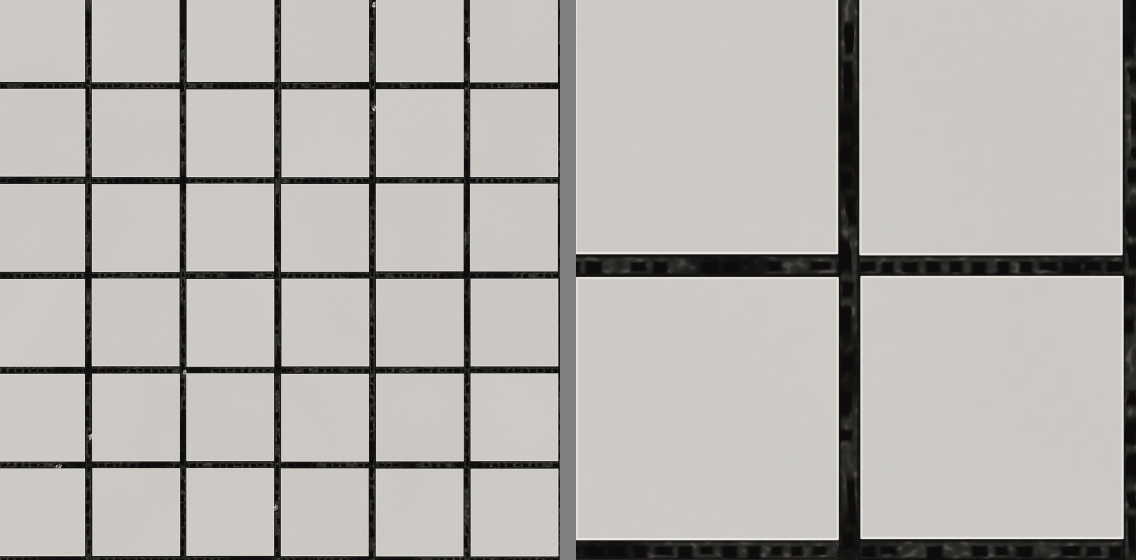
Left: the whole. Right: its middle third, enlarged.
Give the GLSL for this texture, as a WebGL 2 fragment shader.

```glsl
#version 300 es
precision highp float;
// Square pale ceramic mosaic tiles on a dark mesh backing with open, ungrouted joints.

uniform vec2 u_resolution;
out vec4 fragColor;

const vec2 PITCH = vec2(0.1689, 0.1693);
const vec2 JOINT_ORIGIN = vec2(0.1582, 0.0007);
const float TILE_HALF = 0.0784;
const float JOINT_HALF = 0.0063;
const float RIM_WIDTH = 0.0014;

const vec3 GLAZE = vec3(0.80, 0.79, 0.77);
const vec3 RIM = vec3(0.92, 0.91, 0.89);
const vec3 PIT = vec3(0.05, 0.045, 0.045);
const vec3 THREAD = vec3(0.18, 0.18, 0.165);
const vec3 WORN_THREAD = vec3(0.32, 0.30, 0.29);
const vec3 CHIP = vec3(0.60, 0.59, 0.57);

float hash(vec2 p) {
    vec3 q = fract(p.xyx * vec3(0.1031, 0.1030, 0.0973));
    q += dot(q, q.yzx + 33.33);
    return fract((q.x + q.y) * q.z);
}

float cornerSlope(vec2 cell, vec2 offset) {
    float angle = 6.2832 * hash(cell);
    return dot(vec2(cos(angle), sin(angle)), offset);
}

float gradientNoise(vec2 p) {
    vec2 i = floor(p), f = fract(p);
    vec2 w = f * f * f * (f * (f * 6.0 - 15.0) + 10.0);
    vec2 e = vec2(1.0, 0.0);
    float low = mix(cornerSlope(i, f), cornerSlope(i + e, f - e), w.x);
    float high = mix(cornerSlope(i + e.yx, f - e.yx), cornerSlope(i + 1.0, f - 1.0), w.x);
    return mix(low, high, w.y);
}

float boxDistance(vec2 p, vec2 halfSize) {
    vec2 d = abs(p) - halfSize;
    return length(max(d, 0.0)) + min(max(d.x, d.y), 0.0);
}

float coverage(float d, float blur) {
    return 1.0 - smoothstep(-blur, blur, d);
}

// Mesh seen down a joint: threads, dark openings and a few stray chips.
// "across" runs from -1 to 1 over the joint width.
vec3 meshStrip(float along, float across, float rung, float waviness, float seed) {
    float bend = gradientNoise(vec2(along * 35.0, seed * 7.3));
    float u = along / rung + waviness * bend;
    float id = floor(u);
    float r1 = hash(vec2(id, seed)), r2 = hash(vec2(id + 71.0, seed));

    // Openings between the cross threads
    vec2 q = vec2(fract(u) - 0.5, across + 0.15 + waviness * (r2 - 0.5));
    q.y += waviness * 0.5 * gradientNoise(vec2(u * 2.0, across * 2.0 + seed));
    vec2 opening = vec2(mix(0.24, 0.42, r1), mix(0.35, 0.65, r2));
    float hole = coverage(boxDistance(q, opening), 0.14) * step(0.12, r1);

    // Uneven threads, lost in shadow along some stretches
    float grain = gradientNoise(vec2(along * 160.0, across * 1.6 + seed * 5.1));
    vec3 color = mix(THREAD, WORN_THREAD, smoothstep(0.05, 0.5, grain));
    color *= 1.0 + 0.5 * min(grain, 0.0);
    color = mix(color, PIT, hole);
    float shadow = smoothstep(0.0, 0.35, gradientNoise(vec2(along * 13.0, seed * 3.7)));
    shadow = max(0.8 * shadow, 0.85 * smoothstep(0.55, 0.95, abs(across)));
    color = mix(color, PIT, shadow);

    // Rare pale chips of adhesive
    float slot = floor(along / 0.06);
    float pick = hash(vec2(slot + 13.0, seed + 29.0));
    float chipAt = (slot + mix(0.25, 0.75, hash(vec2(slot, seed + 5.0)))) * 0.06;
    vec2 c = vec2(along - chipAt, (across - 0.5 * sign(pick - 0.98)) * JOINT_HALF);
    float ragged = 0.003 * gradientNoise(vec2(along * 300.0, across * 2.0));
    float chip = coverage(length(c * vec2(0.7, 1.0)) - 0.0035 + ragged, 0.001);
    return mix(color, CHIP * (1.0 + grain), chip * step(0.965, pick));
}

// Joints in both directions, the vertical ones lying over the horizontal ones.
vec3 backing(vec2 p, float blur) {
    vec2 line = floor((p - JOINT_ORIGIN) / PITCH + 0.5);
    vec2 across = (p - JOINT_ORIGIN - line * PITCH) / JOINT_HALF;
    vec3 horizontal = meshStrip(p.x, across.y, 0.0135, 0.25, line.y + 11.0);
    vec3 vertical = meshStrip(p.y, across.x, 0.0210, 0.80, line.x + 37.0);
    return mix(horizontal, vertical, coverage(abs(across.x) - 1.0, blur / JOINT_HALF));
}

vec3 tileSurface(vec2 p, vec2 tile) {
    float mottling = 0.006 * gradientNoise(p * 110.0) + 0.008 * gradientNoise(p * 9.0);
    float batch = 0.012 * (hash(tile + 3.0) - 0.5);
    return GLAZE + mottling + batch;
}

void main() {
    vec2 p = gl_FragCoord.xy / u_resolution;
    float blur = 0.7 / min(u_resolution.x, u_resolution.y);

    // Each tile sits slightly off the grid
    vec2 grid = (p - JOINT_ORIGIN) / PITCH;
    vec2 tile = floor(grid);
    vec2 nudge = 0.0012 * (vec2(hash(tile + 40.0), hash(tile + 90.0)) - 0.5);
    vec2 local = (fract(grid) - 0.5) * PITCH - nudge;
    float d = boxDistance(local, vec2(TILE_HALF - 0.0008)) - 0.0008;

    // Bright glazed rim, strongest on the lower edge
    float rim = 1.0 - coverage(d + RIM_WIDTH, blur);
    rim *= local.y < -abs(local.x) ? 1.0 : 0.75;
    vec3 surface = mix(tileSurface(p, tile), RIM, rim);

    fragColor = vec4(mix(backing(p, blur), surface, coverage(d, blur)), 1.0);
}
```
